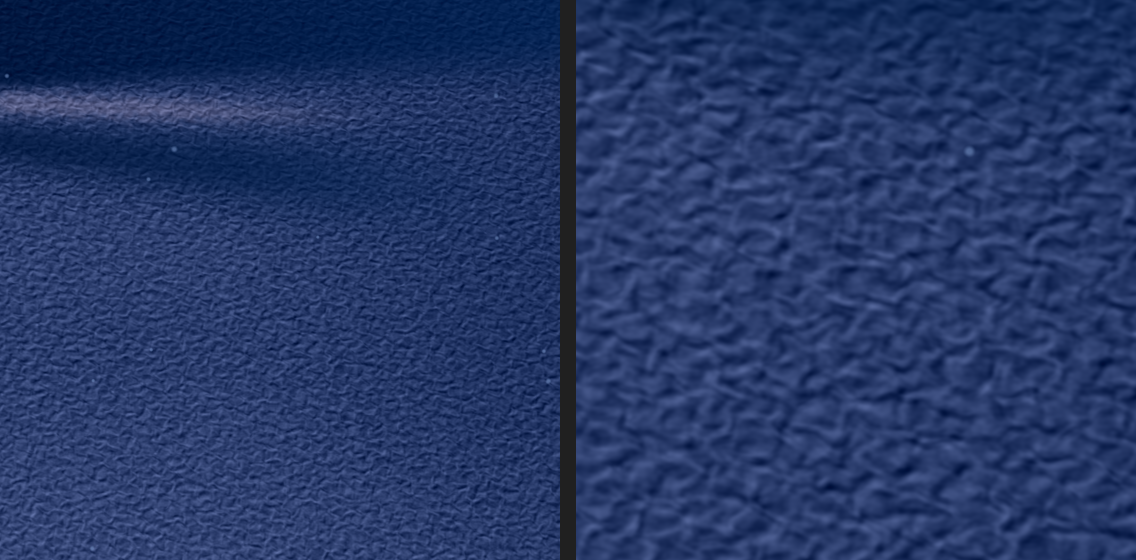
Left: the whole. Right: its middle third, enlarged.
Give the GLSL for this texture, as a Shadertoy shader.

```glsl
const vec3 NAVY_LEFT = vec3(0.00, 0.09, 0.25);
const vec3 NAVY_RIGHT = vec3(0.02, 0.14, 0.33);
const vec3 BLUE_DIM = vec3(0.115, 0.19, 0.375);
const vec3 BLUE_LIT = vec3(0.22, 0.285, 0.475);
const vec3 SHEEN = vec3(0.35, 0.37, 0.53);
const vec3 SPECK = vec3(0.45, 0.56, 0.76);

vec2 hash2(vec2 p) {
    vec3 q = fract(p.xyx * vec3(0.1031, 0.1030, 0.0973));
    q += dot(q, q.yzx + 33.33);
    return fract((q.xx + q.yz) * q.zy);
}

float cornerSlope(vec2 cell, vec2 offset) {
    float angle = 6.2832 * hash2(cell).x;
    return dot(vec2(cos(angle), sin(angle)), offset);
}

float gradientNoise(vec2 p) {
    vec2 i = floor(p), f = fract(p), e = vec2(1.0, 0.0);
    vec2 u = f * f * f * (f * (f * 6.0 - 15.0) + 10.0);
    float low = mix(cornerSlope(i, f), cornerSlope(i + e, f - e), u.x);
    float high = mix(cornerSlope(i + e.yx, f - e.yx), cornerSlope(i + 1.0, f - 1.0), u.x);
    return mix(low, high, u.y);
}

float bell(float x, float center, float width) {
    float d = (x - center) / width;
    return exp(-d * d);
}

// Pebbled surface height, turned and bent by a slower noise
float leatherHeight(vec2 p) {
    vec2 bend = vec2(gradientNoise(p * 0.7 + 17.0), gradientNoise(p * 0.7 + 71.0));
    p = mat2(0.9, 0.35, -0.35, 0.9) * p + 0.6 * bend;
    return gradientNoise(p) + 0.5 * gradientNoise(p * 1.7 + 40.0);
}

// Height difference toward a light above
float relief(vec2 p, vec2 toLight) {
    return leatherHeight(p) - leatherHeight(p + toLight);
}

// Broad light and shade; depth runs from the top edge down
vec3 shading(float x, float depth) {
    float drift = 0.09 * gradientNoise(vec2(x * 3.0, depth * 6.0) + 5.0);
    float lit = 0.50 + 0.32 * smoothstep(0.6, 1.0, depth) - 0.42 * smoothstep(0.3, 1.0, x);
    lit += 0.16 * bell(depth, 0.45, 0.10) * (1.0 - x) + drift;
    vec3 blue = mix(BLUE_DIM, BLUE_LIT, lit);
    vec3 navy = mix(NAVY_LEFT, NAVY_RIGHT, x);

    float edge = mix(0.158, 0.115, x);
    float softness = mix(0.018, 0.07, x);
    float shade = 1.0 - smoothstep(edge - softness, edge + softness, depth);
    float band = bell(depth, mix(0.255, 0.36, x), mix(0.045, 0.095, x));
    band *= 0.9 * (1.0 - smoothstep(0.4, 1.0, x));
    vec3 color = mix(blue, navy + 0.02, band);
    color = mix(color, navy, shade);

    float streak = bell(depth, 0.184 + 0.04 * x, 0.021) * (1.0 - smoothstep(0.25, 0.75, x));
    return mix(color, SHEEN, 0.9 * streak);
}

// Sparse soft dust points, one candidate per grid cell
float dust(vec2 uv, float cells, float chance) {
    vec2 p = uv * cells, cell = floor(p);
    vec2 center = 0.2 + 0.6 * hash2(cell + 9.0);
    vec2 pick = hash2(cell + 130.0);
    float radius = mix(0.08, 0.16, pick.y);
    float spot = 1.0 - smoothstep(0.2 * radius, radius, length(fract(p) - center));
    return spot * step(pick.x, chance);
}

void mainImage(out vec4 fragColor, in vec2 fragCoord) {
    vec2 uv = fragCoord / iResolution.xy;
    float depth = 1.0 - uv.y;

    // Grain tightens toward the top as the surface recedes
    vec2 grainPos = vec2(uv.x * 78.0, uv.y * 96.0 + 14.0 * uv.y * uv.y);
    float bump = relief(grainPos, vec2(-0.18, 0.45));
    float fine = gradientNoise(grainPos * 2.6 + 8.0);
    float patches = gradientNoise(grainPos * 0.3 + 60.0);
    float grain = 0.10 * bump + 0.10 * leatherHeight(grainPos) + 0.035 * fine + 0.02 * patches;

    // Unevenly moved shading lets the grain break up its borders
    vec3 color = shading(uv.x, depth + 0.012 * leatherHeight(grainPos * 0.7 + 30.0));
    float contrast = mix(0.35, 1.0, smoothstep(0.02, 0.17, color.r));
    color += grain * contrast * vec3(0.95, 0.95, 1.05);
    color = mix(color, SPECK, 0.6 * dust(uv, 20.0, 0.025));
    fragColor = vec4(clamp(color, 0.0, 1.0), 1.0);
}
```
